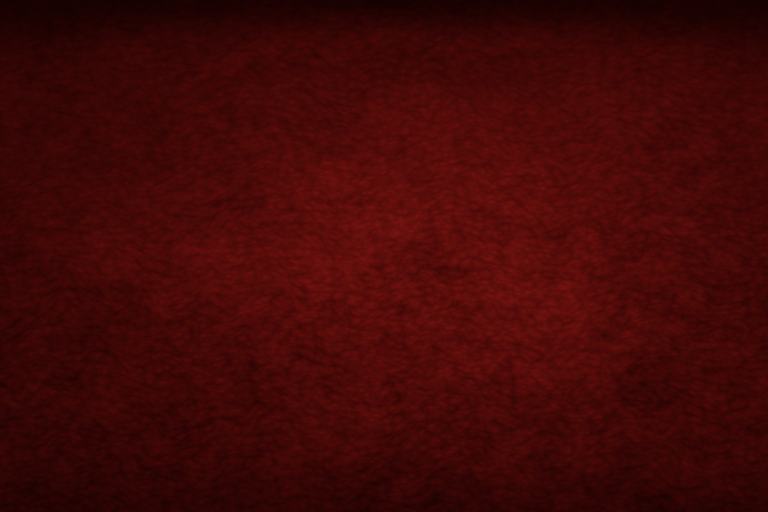
Write a Shadertoy shader that draws this texture.

```glsl
// Deep red plush cloth under a soft, off-centre light with a dark upper hem.
// Smooth cellular noise makes the worn patches and clumps; stretched, warped
// cells make the short horizontal tufts and the creases between them.

#define LIGHT_CENTRE vec2(0.58, 0.53)
#define LIGHT_FALLOFF vec2(4.2, 6.2)
#define SHADE_LEVEL 0.172
#define LIGHT_LEVEL 0.190
#define PATCH_SCALE vec2(4.5, 5.5)
#define CLUMP_SCALE vec2(17.0, 24.0)
#define TUFT_SCALE vec2(42.0, 82.0)
#define FIBRE_SCALE vec2(85.0, 135.0)
#define PATCH_DEPTH 0.20
#define CLUMP_DEPTH 0.17
#define TUFT_DEPTH 0.26
#define FIBRE_DEPTH 0.20

vec3 hash3(vec2 cell) {
    vec3 q = fract(vec3(cell.xyx) * vec3(0.1031, 0.1030, 0.0973));
    q += dot(q, q.yxz + 33.33);
    return fract((q.xxy + q.yzz) * q.zyx);
}

// x: random tone blended between cells, y: distance to the nearest seed
vec2 cellular(vec2 p) {
    vec2 cell = floor(p);
    vec2 local = fract(p);
    float nearest = 4.0;
    float tone = 0.0;
    float total = 0.0;
    for (int j = -1; j <= 1; j++) {
        for (int i = -1; i <= 1; i++) {
            vec2 offset = vec2(float(i), float(j));
            vec3 seed = hash3(cell + offset);
            vec2 d = offset + seed.xy - local;
            float d2 = dot(d, d);
            float weight = exp(-5.0 * d2);
            nearest = min(nearest, d2);
            tone += weight * seed.z;
            total += weight;
        }
    }
    return vec2(tone / total, sqrt(nearest));
}

// Layered sines bend the rows of pile
vec2 bendPile(vec2 p) {
    vec2 slow = sin(p.yx * vec2(23.0, 17.0) + vec2(0.7, 2.1));
    vec2 quick = sin(p.yx * vec2(61.0, 47.0) + 2.0 * slow.yx);
    return p + 0.008 * slow + 0.004 * quick;
}

float lighting(vec2 uv) {
    vec2 d = uv - LIGHT_CENTRE;
    float glow = exp(-dot(d * d, LIGHT_FALLOFF));
    float level = SHADE_LEVEL + LIGHT_LEVEL * glow;
    // Dark hem along the top, deeper in its corners, and a faint lower fade
    float side = abs(uv.x - 0.48) * 2.0;
    float hemWidth = 0.08 + 0.07 * side * side;
    level *= mix(0.48, 1.0, smoothstep(0.0, hemWidth, 1.0 - uv.y));
    level *= mix(0.86, 1.0, smoothstep(0.0, 0.12, uv.y));
    return level;
}

float pile(vec2 p, vec2 uv) {
    vec2 bent = bendPile(p);
    float worn = cellular(p * PATCH_SCALE + 3.7).x - 0.5;
    float clump = cellular(bent * CLUMP_SCALE + 11.3).x - 0.5;
    vec2 tuft = cellular(bent * TUFT_SCALE + 29.1);
    vec2 fibre = cellular(bent * FIBRE_SCALE + 53.9);
    float tuftTone = 0.6 * (tuft.x - 0.5) + 0.45 - tuft.y;
    float fibreTone = 0.7 * (fibre.x - 0.5) + 0.45 - fibre.y;
    // The nap is rougher toward the bottom
    float roughness = mix(1.2, 0.85, smoothstep(0.05, 0.75, uv.y));
    float fine = CLUMP_DEPTH * clump + TUFT_DEPTH * tuftTone + FIBRE_DEPTH * fibreTone;
    return 1.0 + PATCH_DEPTH * worn + roughness * fine;
}

void mainImage(out vec4 fragColor, in vec2 fragCoord) {
    vec2 uv = fragCoord / iResolution.xy;
    vec2 p = fragCoord / iResolution.y;
    float red = lighting(uv) * pile(p, uv);
    // Brighter cloth warms slightly
    float green = red * (0.05 + 0.26 * red);
    fragColor = vec4(red, green, 0.8 * green, 1.0);
}
```
